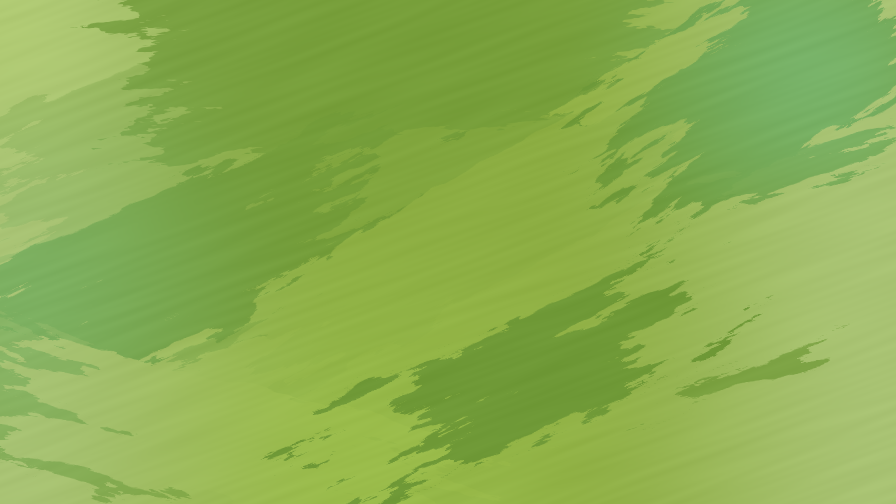
A Shadertoy shader for this background:

```glsl
#define PALE_CORE vec3(0.58, 0.70, 0.27)
#define PALE_EDGE vec3(0.67, 0.77, 0.46)
#define DEEP_CORE vec3(0.435, 0.60, 0.215)
#define DEEP_TEAL vec3(0.47, 0.70, 0.41)
#define BRISTLE_FREQ vec2(5.0, 26.0)
#define EDGE_WOBBLE 0.035
#define GRAIN 0.022
#define STROKES 12

// Each stroke: centre.xy, half length, half width
const vec4 shapes[STROKES] = vec4[STROKES](
    vec4(0.72, 0.60, 0.44, 0.18), vec4(0.32, 0.73, 0.34, 0.15),
    vec4(0.78, 0.90, 0.50, 0.17), vec4(0.33, 0.46, 0.42, 0.15),
    vec4(0.95, 0.54, 0.43, 0.11), vec4(1.50, 0.84, 0.28, 0.17),
    vec4(1.30, 0.87, 0.14, 0.03), vec4(1.61, 0.67, 0.15, 0.03),
    vec4(0.02, 0.22, 0.28, 0.13), vec4(0.47, 0.12, 0.42, 0.12),
    vec4(1.04, 0.25, 0.26, 0.11), vec4(1.47, 0.25, 0.11, 0.018));

// Each stroke: angle, raggedness of the ends, tone from pale to deep
const vec3 styles[STROKES] = vec3[STROKES](
    vec3(0.35, 0.25, 0.50), vec3(0.38, 0.20, 0.32),
    vec3(0.12, 0.22, 0.78), vec3(0.42, 0.34, 0.88),
    vec3(0.50, 0.24, 0.22), vec3(0.55, 0.22, 1.00),
    vec3(0.50, 0.18, 0.08), vec3(0.28, 0.20, 0.90),
    vec3(-0.30, 0.25, 0.65), vec3(-0.24, 0.30, 0.08),
    vec3(0.42, 0.42, 1.00), vec3(0.30, 0.22, 0.75));

vec2 hashGradient(vec2 cell) {
    vec3 h = fract(cell.xyx * vec3(0.1031, 0.1030, 0.0973));
    h += dot(h, h.yzx + 33.33);
    float angle = 6.2832 * fract((h.x + h.y) * h.z);
    return vec2(cos(angle), sin(angle));
}

float gradientNoise(vec2 p) {
    vec2 cell = floor(p), f = fract(p);
    vec2 u = f * f * f * (f * (f * 6.0 - 15.0) + 10.0);
    vec2 e = vec2(0.0, 1.0);
    float a = dot(hashGradient(cell), f);
    float b = dot(hashGradient(cell + e.yx), f - e.yx);
    float c = dot(hashGradient(cell + e.xy), f - e.xy);
    float d = dot(hashGradient(cell + e.yy), f - e.yy);
    return mix(mix(a, b, u.x), mix(c, d, u.x), u.y);
}

float fbm(vec2 p) {
    float sum = 0.0, amplitude = 1.0;
    for (int i = 0; i < 5; i++) {
        sum += amplitude * gradientNoise(p);
        p = p * 2.03 + 17.3;
        amplitude *= 0.55;
    }
    return sum;
}

vec2 alongStroke(vec2 v, float angle) {
    vec2 dir = vec2(cos(angle), sin(angle));
    return vec2(dot(v, dir), dot(v, vec2(-dir.y, dir.x)));
}

// Dry-brush coverage: long bristle noise frays the ends, lightly bends the sides
float strokeMask(vec2 q, vec2 halfSize, float ragged, float seed) {
    float bristle = fbm(q * BRISTLE_FREQ + seed);
    float ends = abs(q.x) - halfSize.x + ragged * bristle;
    float sides = abs(q.y) - halfSize.y + EDGE_WOBBLE * bristle;
    float d = max(ends, sides);
    float blur = max(fwidth(d), 0.0001) * 0.7;
    return 1.0 - smoothstep(-blur, blur, d);
}

void mainImage(out vec4 fragColor, in vec2 fragCoord) {
    vec2 p = fragCoord / iResolution.y;

    // Soft colour drift of both paints across the canvas
    float outward = smoothstep(0.15, 0.85, abs(p.x - 0.89) + 0.06 * (p.y - 0.5));
    vec3 pale = mix(PALE_CORE, PALE_EDGE, outward);
    pale += vec3(0.04, 0.05, 0.03) * smoothstep(0.6, 0.0, length(p - vec2(0.75, 0.1)));
    pale += vec3(0.03, 0.03, 0.0) * smoothstep(0.4, 0.0, length(p - vec2(0.0, 0.95)));
    float teal = smoothstep(0.55, 0.0, length(p - vec2(1.62, 0.86)))
               + 0.8 * smoothstep(0.65, 0.0, length(p - vec2(0.02, 0.42)));
    vec3 deep = mix(DEEP_CORE, DEEP_TEAL, min(teal, 1.0));

    // Layer the strokes as tones between the two paints
    float tone = 0.04 + 0.12 * (1.0 - outward);
    for (int i = 0; i < STROKES; i++) {
        vec4 shape = shapes[i];
        vec3 style = styles[i];
        vec2 q = alongStroke(p - shape.xy, style.x);
        float mask = strokeMask(q, shape.zw, style.y, 31.7 * float(i));
        tone = mix(tone, style.z, mask);
    }

    // Faint bristle grain
    vec2 grainPos = alongStroke(p, 0.35) * vec2(4.0, 75.0);
    vec3 color = mix(pale, deep, tone) + GRAIN * gradientNoise(grainPos);
    fragColor = vec4(color, 1.0);
}
```
